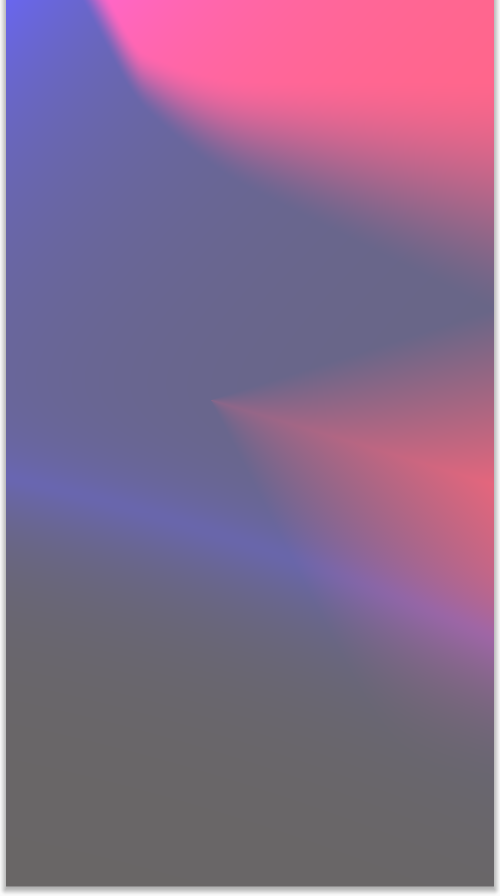
Reproduce this background procedurally as a Shadertoy shader.

```glsl
// Soft pink and blue folds of light over grey, on a portrait card with a faint shadow.

float boxDistance(vec2 p, vec2 halfSize) {
    vec2 d = abs(p) - halfSize;
    return length(max(d, 0.0)) + min(max(d.x, d.y), 0.0);
}

float smoothMin(float a, float b, float k) {
    float h = max(k - abs(a - b), 0.0) / k;
    return min(a, b) - h * h * k * 0.25;
}

// Pink sheet at the top: a bent edge whose blur widens to the right
float upperSheet(vec2 p) {
    float edge = smoothMin((p.x - 0.164) * 1.9, 0.199 + (p.x - 0.269) * 0.92, 0.03);
    edge = smoothMin(edge, 0.339 + (p.x - 0.421) * 0.5, 0.04);
    float blur = 0.105 + 0.5 * max(p.x - 0.28, 0.0);
    float t = clamp((edge - p.y) / blur, 0.0, 1.0);
    return mix(t, smoothstep(0.0, 1.0, t), 0.6);
}

// Rose wedge: an angular gradient that fans out from its apex
float lowerWedge(vec2 p) {
    vec2 d = p - vec2(0.421, 0.799);
    float angle = atan(d.y, d.x);
    float fan = min((angle + 0.31) / 0.6, (1.1 - angle) / 0.81);
    float strength = 0.12 + 0.62 * length(d);
    return clamp(fan, 0.0, 1.0) * strength * smoothstep(1.59, 1.12, p.y);
}

// Blue channel: corner glow above a curved ridge, fading to grey below it
float blueLight(vec2 p) {
    float corner = 0.43 * exp(-p.x / 0.42 - p.y / 0.43);
    float v = p.y - (0.963 + 0.2 * p.x + 0.1156 * p.x * p.x);
    float falloff = sqrt(v * v + 0.00036) - 0.019;
    float above = 0.52 + 0.14 * exp(-falloff / 0.082) + corner;
    float below = 0.40 + 0.26 * exp(-falloff / 0.14);
    return mix(above, below, smoothstep(-0.02, 0.02, v));
}

void mainImage(out vec4 fragColor, in vec2 fragCoord) {
    // Width spans 0 to 1; y runs down from the top
    vec2 uv = fragCoord / iResolution.xy;
    vec2 p = vec2(uv.x, (1.0 - uv.y) * 1.79);

    float wedge = lowerWedge(p);
    float red = min(0.41 + 0.59 * upperSheet(p) + wedge, 1.0);
    vec3 light = vec3(red, 0.40, blueLight(p) - 0.08 * wedge);

    // Pale surround with a drop shadow under the card
    vec2 halfSize = vec2(0.488, 0.971);
    vec2 fromCentre = p - vec2(0.5, 0.8);
    float shadow = 1.0 - smoothstep(-0.004, 0.014, boxDistance(fromCentre - vec2(0.0, 0.005), halfSize));
    vec3 surround = vec3(0.98 - 0.28 * shadow);

    float pixel = 1.0 / iResolution.x;
    float card = smoothstep(0.5 * pixel, -0.5 * pixel, boxDistance(fromCentre, halfSize));
    fragColor = vec4(mix(surround, light, card), 1.0);
}
```
